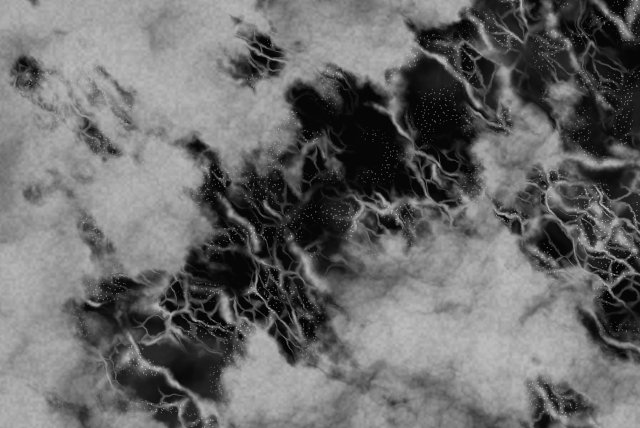
Give the GLSL for this texture, as a Shadertoy shader.

```glsl
const float WATER_TONE = 0.022;
const float FOAM_TONE = 0.605;
const float FOAM_KNEE = 0.64;
const float LACE_TONE = 0.52;
const float CLOUD_CONTRAST = 0.55;
const float PUFF_CONTRAST = 0.45;
const float RELIEF = 0.32;
const float GRAIN = 0.07;
const float WARP = 0.13;
const vec2 FLOW = vec2(0.70, -0.714);       // streaks run down to the right
const vec2 LIGHT_STEP = vec2(-0.004, 0.009);
const vec2 RIFT_START = vec2(0.34, 0.14);   // axis of the dark rift
const vec2 RIFT_DIR = vec2(0.722, 0.692);
const float RIFT_WIDTH = 0.155;
const int POOL_COUNT = 5;
const vec3 POOLS[POOL_COUNT] = vec3[](      // centre, radius
    vec3(0.57, 0.83, 0.08), vec3(0.06, 0.82, 0.055), vec3(1.27, 0.03, 0.11),
    vec3(1.31, 0.50, 0.10), vec3(0.39, 0.04, 0.08));

vec2 hash2(vec2 p) {
    vec3 q = fract(p.xyx * vec3(0.1031, 0.1030, 0.0973));
    q += dot(q, q.yzx + 33.33);
    return fract((q.xx + q.yz) * q.zy);
}

float noise(vec2 p) {
    vec2 i = floor(p), f = fract(p);
    f = f * f * (3.0 - 2.0 * f);
    return mix(mix(hash2(i).x, hash2(i + vec2(1, 0)).x, f.x),
               mix(hash2(i + vec2(0, 1)).x, hash2(i + vec2(1, 1)).x, f.x), f.y);
}

float fbm(vec2 p) {
    float sum = 0.0, amp = 0.5;
    for (int i = 0; i < 5; i++) {
        sum += amp * noise(p);
        p = mat2(1.6, 1.2, -1.2, 1.6) * p + 7.3;
        amp *= 0.52;
    }
    return sum;
}

// Distances to the nearest and second nearest cell points
vec2 cells(vec2 p) {
    vec2 i = floor(p), f = fract(p), d = vec2(9.0);
    for (int y = -1; y <= 1; y++)
    for (int x = -1; x <= 1; x++) {
        vec2 g = vec2(x, y);
        float r = length(g + hash2(i + g) - f);
        d = r < d.x ? vec2(r, d.x) : vec2(d.x, min(d.y, r));
    }
    return d;
}

// Rounded foam heads at several sizes
float puffs(vec2 p) {
    float sum = 0.0, amp = 0.5;
    p *= 6.0;
    for (int i = 0; i < 4; i++) {
        float r = cells(p).x;
        sum += amp * (1.0 - 1.2 * r * r);
        p = mat2(1.7, 1.2, -1.2, 1.7) * p + 3.1;
        amp *= 0.55;
    }
    return sum;
}

// Thin broken threads along cell borders
float lace(vec2 p, float width) {
    vec2 d = cells(p);
    return 1.0 - smoothstep(0.0, width, d.y - d.x);
}

// How far the foam parts over dark water
float opening(vec2 p) {
    vec2 rel = p - RIFT_START;
    float off = dot(rel, vec2(-RIFT_DIR.y, RIFT_DIR.x)) / RIFT_WIDTH;
    float along = dot(rel, RIFT_DIR);
    float open = exp(-off * off) * smoothstep(-0.2, 0.05, along);
    float edge = p.x + 0.04 * sin(p.y * 9.0 - 5.0);
    open = max(open, 1.1 * smoothstep(1.28, 1.49, edge) * smoothstep(0.0, 0.3, p.y));
    for (int i = 0; i < POOL_COUNT; i++) {
        vec2 d = (p - POOLS[i].xy) / POOLS[i].z;
        open = max(open, 0.8 * exp(-dot(d, d)));
    }
    return open;
}

void mainImage(out vec4 fragColor, in vec2 fragCoord) {
    vec2 p = fragCoord / iResolution.y;
    vec2 bend = vec2(fbm(p * 4.0), fbm(p * 4.0 + 17.0)) - 0.5;
    vec2 fine = vec2(fbm(p * 19.0 + 5.0), fbm(p * 19.0 + 31.0)) - 0.5;
    vec2 q = p + WARP * bend + 0.035 * fine;
    vec2 flow = vec2(dot(q, FLOW), dot(q, vec2(-FLOW.y, FLOW.x)));

    // Dark water, torn into streaks
    float streak = fbm(flow * vec2(3.2, 9.0) + 4.0) - 0.5;
    float tear = opening(q) + 1.7 * streak + 0.5 * (fbm(p * 24.0) - 0.5);
    float dark = smoothstep(0.22, 0.66, tear);

    // Billowing foam, rougher towards the lower right
    float rough = mix(0.6, 1.2, smoothstep(0.2, 1.1, p.x - 0.4 * p.y + 0.2));
    vec2 s = p + 0.06 * bend + 0.04 * fine;
    float puff = puffs(s);
    float foam = FOAM_TONE + CLOUD_CONTRAST * (fbm(q * 5.0 + 9.0) - 0.5)
               + rough * (PUFF_CONTRAST * (puff - 0.78)
               + RELIEF * (puff - puffs(s + LIGHT_STEP)));
    foam -= 0.6 * max(foam - FOAM_KNEE, 0.0);

    // Threads and ropes of foam on the water
    float patchy = smoothstep(0.35, 0.7, fbm(q * 8.0 + 23.0));
    float thread = lace(flow * vec2(8.0, 15.0), 0.20) * patchy;
    thread = max(thread, 0.6 * lace(flow * vec2(19.0, 32.0) + 8.0, 0.25) * patchy);
    thread = max(thread, lace(flow * vec2(2.2, 6.0) + 2.0, 0.16)
                         * smoothstep(0.3, 0.55, fbm(p * 14.0)));
    float mist = 0.13 * smoothstep(0.48, 0.8, fbm(q * 6.0 + 41.0));
    float spray = smoothstep(0.24, 0.08, cells(p * 95.0).x)
                * smoothstep(0.5, 0.72, noise(p * 22.0));
    float water = WATER_TONE + mist + LACE_TONE * thread * (0.7 + 0.6 * noise(p * 60.0))
                + 0.25 * spray;

    float tone = mix(foam, min(water, 0.68), dark);
    tone += GRAIN * (noise(p * 150.0) - 0.5) * smoothstep(0.05, 0.4, tone);
    fragColor = vec4(vec3(clamp(tone, 0.0, 0.73)), 1.0);
}
```
